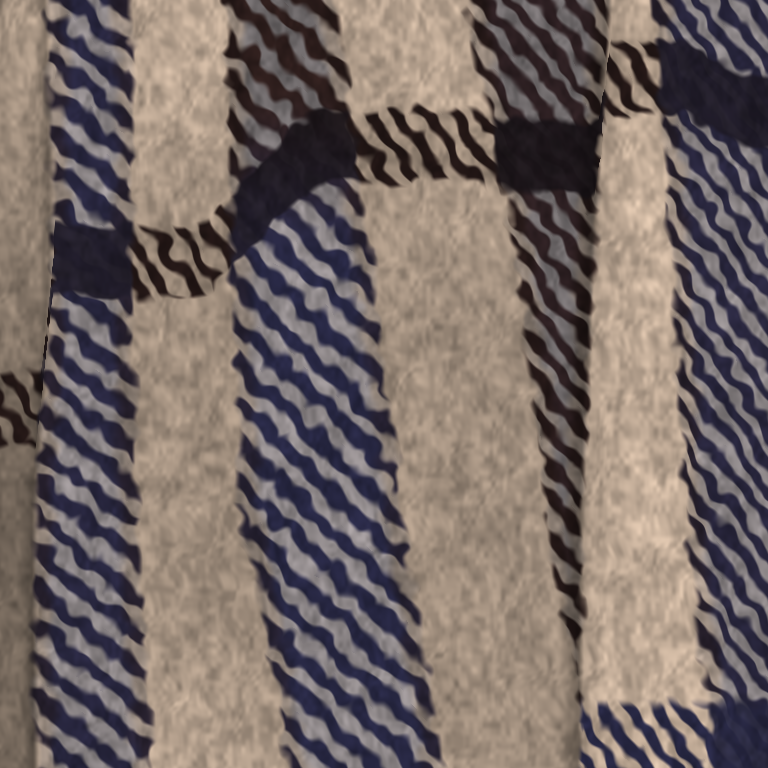
Reproduce this texture procedurally as a Shadertoy shader.

```glsl
const float TAU = 6.2832;
const vec3 CREAM = vec3(0.62, 0.55, 0.485);
const vec3 GRAY  = vec3(0.55, 0.525, 0.53);
const vec3 NAVY  = vec3(0.15, 0.15, 0.255);
const vec3 BROWN = vec3(0.13, 0.085, 0.08);
const vec3 INK   = vec3(0.095, 0.07, 0.08);

// Band edges at four evenly spaced heights, from top to bottom
const vec4 LEFT[4] = vec4[4](
    vec4(0.062, 0.068, 0.045, 0.047), vec4(0.293, 0.303, 0.315, 0.378),
    vec4(0.605, 0.673, 0.712, 0.770), vec4(0.850, 0.875, 0.893, 0.930));
const vec4 RIGHT[4] = vec4[4](
    vec4(0.172, 0.172, 0.178, 0.198), vec4(0.435, 0.483, 0.523, 0.575),
    vec4(0.795, 0.772, 0.757, 0.755), vec4(1.1));
const vec4 SLOPE  = vec4(0.8, 0.95, 1.25, 1.35);
const vec4 PERIOD = vec4(0.047, 0.051, 0.045, 0.043);

float hash(vec2 p) {
    p = fract(p * vec2(0.1031, 0.1137));
    p += dot(p, p.yx + 33.33);
    return fract((p.x + p.y) * p.x * 7.31);
}

float noise(vec2 p) {
    vec2 i = floor(p), f = fract(p);
    f = f * f * (3.0 - 2.0 * f);
    return mix(mix(hash(i), hash(i + vec2(1, 0)), f.x),
               mix(hash(i + vec2(0, 1)), hash(i + vec2(1, 1)), f.x), f.y);
}

// Piecewise curve through four knots
float curve(vec4 k, float t) {
    vec3 s = clamp(3.0 * t - vec3(0, 1, 2), 0.0, 1.0);
    return k.x + dot(k.yzw - k.xyz, s);
}

// Diagonal beaded twill: 0 on dark yarn, 1 on light yarn
float twill(vec2 p, float slope, float period) {
    p += 0.014 * (vec2(noise(p * 45.0), noise(p * 45.0 + 19.0)) - 0.5);
    float row = (p.y - slope * p.x) / period;
    float bead = cos(TAU * (p.x / 0.029 + floor(row) * 0.37));
    float fuzz = noise(p * 85.0) - 0.5;
    return smoothstep(-0.5, 0.65, cos(TAU * row) + 0.35 * bead + 0.7 * fuzz);
}

// Height of the dark cross stripe, broken at the two folds
float stripeHeight(float x, float foldA, float foldB) {
    float h = mix(0.535, 0.34, foldA) - 0.15 * smoothstep(0.24, 0.43, x);
    h += 0.015 * smoothstep(0.6, 0.7, x);
    return mix(h, 0.10 + 0.05 * smoothstep(0.87, 1.0, x), foldB);
}

// Brushed wool mottling around zero
float fleece(vec2 p) {
    p += 0.01 * noise(p * 30.0);
    return 0.45 * noise(p * vec2(85, 58)) + 0.35 * noise(p * vec2(170, 115))
         + 0.2 * noise(p * 22.0) - 0.5;
}

void mainImage(out vec4 fragColor, in vec2 fragCoord) {
    vec2 p = fragCoord / iResolution.xy;
    p.y = 1.0 - p.y;
    float t = p.y;
    float ragged = 0.016 * (noise(p * 55.0) - 0.5);

    // Folds
    float leftGap = p.x - curve(LEFT[0], t);
    float rightGap = p.x - curve(RIGHT[2], t);
    float foldA = smoothstep(-0.005, 0.005, leftGap);
    float foldB = smoothstep(-0.004, 0.004, rightGap + 0.3 * ragged);

    // Lit cream ground
    float light = 1.0 + 0.17 * (1.0 - smoothstep(0.0, 0.4, t));
    light += 0.1 * smoothstep(0.75, 1.0, t) * (1.0 - smoothstep(0.3, 0.45, p.x));
    light *= mix(mix(0.88, 0.68, smoothstep(0.3, 0.8, t)), 1.0, foldA);
    light = mix(light, 1.04 + 0.16 * smoothstep(0.0, 0.04, rightGap), foldB);
    vec3 cream = CREAM * light;

    // Cross stripes over the ground
    float center = stripeHeight(p.x, foldA, foldB);
    float stripe = 1.0 - smoothstep(0.042, 0.052, abs(t - center + ragged));
    float hem = smoothstep(0.905, 0.925, t + ragged) * foldB;
    float yarn = twill(p, 1.4, 0.05);
    vec3 color = mix(cream, mix(BROWN, cream * 0.92, yarn), stripe);
    color = mix(color, mix(NAVY, cream, yarn), hem);

    // Long bands with brown yarn along their rims
    vec4 blueness = vec4(0.9, smoothstep(0.1, 0.35, t), 0.15, 0.85);
    for (int i = 0; i < 4; i++) {
        float inside = min(p.x - curve(LEFT[i], t), curve(RIGHT[i], t) - p.x) + ragged;
        float cover = smoothstep(-0.005, 0.005, inside);
        float rim = 1.0 - smoothstep(0.012, 0.032, inside);
        float blue = blueness[i];
        vec3 dark = mix(mix(BROWN * 1.4, NAVY, blue), BROWN, rim * (1.0 - 0.6 * blue));
        vec3 pale = mix(GRAY * mix(0.78, 1.02, blue), cream * 0.88, 0.7 * rim);
        vec3 cloth = mix(dark, pale, twill(p, SLOPE[i], PERIOD[i]));
        cloth = mix(cloth, mix(INK, NAVY, 0.45 * blue), 0.95 * stripe);
        cloth = mix(cloth, NAVY * 0.95, 0.92 * hem);
        color = mix(color, cloth, cover);
    }

    // Fold shadows and fibre grain
    color *= 1.0 - 0.3 * (1.0 - foldB) * smoothstep(-0.035, 0.0, rightGap);
    color *= 1.0 - 0.25 * (1.0 - foldA) * smoothstep(-0.02, 0.0, leftGap);
    color *= 1.0 + 0.55 * fleece(p);
    fragColor = vec4(clamp(color, 0.0, 1.0), 1.0);
}
```
